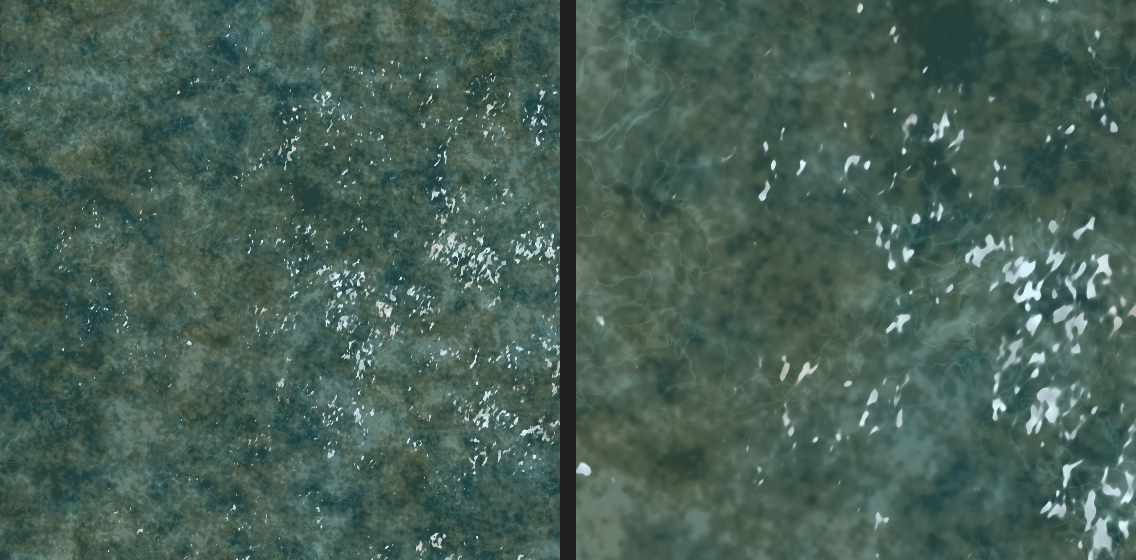
Left: the whole. Right: its middle third, enlarged.
Reproduce this texture procedurally as a three.js fragment shader.

```glsl
// Draws shallow green sea water over a mottled bed, with clustered sun glints.
varying vec2 vUv;

const vec3 DEEP_TEAL = vec3(0.140, 0.255, 0.240);
const vec3 SEA_GREEN = vec3(0.268, 0.358, 0.310);
const vec3 PALE_GREEN = vec3(0.390, 0.490, 0.455);
const vec3 OLIVE_SHIFT = vec3(0.120, 0.000, -0.100);
const vec3 FILAMENT_LIGHT = vec3(0.055, 0.085, 0.078);
const vec3 COOL_GLINT = vec3(0.78, 0.87, 0.89);
const vec3 WARM_GLINT = vec3(0.76, 0.78, 0.75);

float hash(vec2 p) {
  return fract(sin(dot(p, vec2(127.1, 311.7))) * 43758.5453);
}

mat2 rotation(float angle) {
  float c = cos(angle);
  float s = sin(angle);
  return mat2(c, s, -s, c);
}

float valueNoise(vec2 p) {
  vec2 cell = floor(p);
  vec2 f = fract(p);
  f = f * f * (3.0 - 2.0 * f);
  float low = mix(hash(cell), hash(cell + vec2(1.0, 0.0)), f.x);
  float high = mix(hash(cell + vec2(0.0, 1.0)), hash(cell + 1.0), f.x);
  return mix(low, high, f.y);
}

// Layered noise, turned between octaves to hide the grid
float fbm(vec2 p) {
  float sum = 0.0;
  float weight = 0.52;
  mat2 turn = rotation(0.65);
  for (int i = 0; i < 5; i++) {
    sum += weight * valueNoise(p);
    p = turn * p * 2.03 + 17.3;
    weight *= 0.5;
  }
  return sum;
}

// Two close layers of small grains, for fine grit and glints
float grains(vec2 p) {
  return 0.58 * valueNoise(p) + 0.42 * valueNoise(rotation(0.5) * p * 1.9 + 9.0);
}

// Soft spot: one in the middle, zero at the rim of the ellipse
float softEllipse(vec2 p, vec2 center, vec2 radius) {
  return 1.0 - smoothstep(0.45, 1.0, length((p - center) / radius));
}

// Thin bright lines along the mid level of a noise field
float filaments(vec2 p, float width) {
  return 1.0 - smoothstep(0.0, width, abs(fbm(p) - 0.5));
}

// Mottled bed seen through the water
vec3 waterColor(vec2 p, vec2 warped, float crowding) {
  float broad = fbm(warped * 8.0 + 3.1) - 0.5;
  float blotches = fbm(warped * 34.0 + 8.7) - 0.5;
  float grit = grains(rotation(0.9) * p * 135.0) - 0.5;
  float tone = 0.5 + 0.55 * broad + 0.75 * blotches + 0.48 * grit;
  tone += 0.09 * softEllipse(p, vec2(0.15, 0.02), vec2(0.50, 0.28));
  tone -= 0.09 * (1.0 - smoothstep(0.0, 0.09, p.x));
  tone -= 0.05 * crowding;

  vec3 color = mix(DEEP_TEAL, SEA_GREEN, smoothstep(0.18, 0.54, tone));
  color = mix(color, PALE_GREEN, smoothstep(0.49, 0.84, tone));

  float olive = 0.6 * fbm(warped * 7.0 + 31.0) + 0.6 * fbm(p * 32.0 + 5.0) - 0.6;
  color += OLIVE_SHIFT * (olive - 0.10 * crowding);

  float patches = smoothstep(0.34, 0.62, fbm(p * 11.0 + 64.0));
  float lines = filaments(warped * 24.0, 0.035) + filaments(warped * 46.0 + 12.0, 0.04);
  return color + FILAMENT_LIGHT * lines * patches * 0.8;
}

// How crowded the glints are, from zero to one
float glintCrowding(vec2 p, vec2 warped) {
  float field = softEllipse(p, vec2(0.82, 0.42), vec2(0.52, 0.40));
  field = max(field, 0.72 * softEllipse(p, vec2(0.75, 0.74), vec2(0.50, 0.20)));
  field = max(field, softEllipse(p, vec2(0.84, 0.0), vec2(0.26, 0.08)));
  field = max(field, 0.5 * smoothstep(0.50, 0.68, fbm(p * 5.0 + 45.0)));
  vec2 leaning = rotation(0.4) * warped * vec2(1.0, 0.8);
  float clusters = 0.5 * fbm(leaning * 15.0 + 21.0) + 0.5 * fbm(leaning * 34.0 + 71.0);
  return (0.12 + 0.88 * field) * smoothstep(0.36, 0.61, clusters);
}

// Small upright glints leaning to the right, each with a dim fringe
float glintMask(vec2 p, float crowding) {
  vec2 q = rotation(0.38) * p;
  q.x += 0.006 * valueNoise(p * 70.0);
  float grain = grains(q * vec2(190.0, 105.0));
  float limit = mix(0.94, 0.53, crowding);
  float fringe = smoothstep(limit - 0.14, limit + 0.06, grain);
  float core = smoothstep(limit, limit + 0.11, grain);
  return mix(0.22 * fringe * crowding, 1.0, core);
}

void main() {
  vec2 p = vUv;
  vec2 drift = vec2(fbm(p * 11.0 + 2.0), fbm(p * 11.0 + 52.0)) - 0.5;
  vec2 warped = p + 0.06 * drift;

  float crowding = glintCrowding(p, warped);
  vec3 color = waterColor(p, warped, crowding);

  float warmth = smoothstep(0.45, 0.65, fbm(p * 15.0 + 80.0));
  vec3 glintColor = mix(COOL_GLINT, WARM_GLINT, warmth);
  glintColor *= 0.80 + 0.34 * valueNoise(p * 130.0);
  color = mix(color, glintColor, glintMask(p, crowding));
  gl_FragColor = vec4(clamp(color, 0.0, 1.0), 1.0);
}
```
